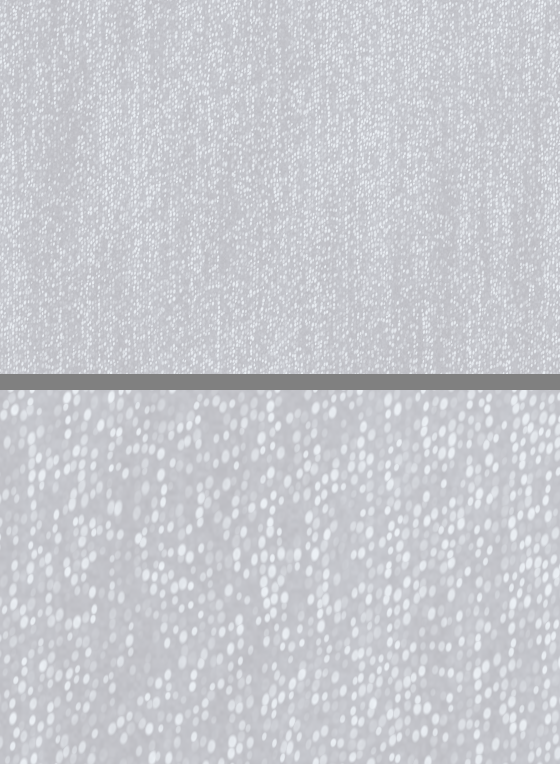
Top: the whole. Bottom: its middle third, enlarged.
Give the GLSL for this texture, as a Shadertoy shader.

```glsl
const vec3 GROUND = vec3(0.752, 0.754, 0.776);
const vec3 HAZE = vec3(0.800, 0.812, 0.838);
const vec3 FLECK = vec3(0.915, 0.932, 0.950);

const vec2 THREADS = vec2(126.0, 88.0);    // columns and stitches per canvas height
const float TWILL_STEP = 0.38;             // rise of the weave from column to column
const vec2 FLECK_RADIUS = vec2(0.35, 0.40); // in thread cells
const float FLECK_LEAN = 0.22;
const float JITTER = 0.5;
const float EDGE_SOFTNESS = 0.25;
const float STREAK_CONTRAST = 0.65;
const float PATCH_CONTRAST = 0.60;
const float WARP = 0.006;
const float GRAIN = 0.030;

float hash(vec2 p) {
    return fract(sin(dot(p, vec2(127.1, 311.7))) * 43758.5453);
}

float noise(vec2 p) {
    vec2 i = floor(p);
    vec2 f = fract(p);
    f = f * f * (3.0 - 2.0 * f);
    return mix(mix(hash(i), hash(i + vec2(1, 0)), f.x),
               mix(hash(i + vec2(0, 1)), hash(i + vec2(1, 1)), f.x), f.y);
}

// Wear of the cloth: broad patches, tall bands and slanted smears
float wear(vec2 p) {
    float patches = noise(p * vec2(6.0, 3.5) + 3.0);
    float bands = noise(p * vec2(34.0, 3.0) + 17.0);
    float smears = noise(vec2(p.x - 0.7 * p.y, p.y * 0.5 + p.x * 0.3) * vec2(38.0, 14.0) + 41.0);
    return 0.35 * patches + 0.40 * bands + 0.25 * smears - 0.5;
}

// How worn one single column is at a given height
float streak(float column, float y) {
    float phase = 50.0 * hash(vec2(column, 7.0));
    float worn = hash(vec2(column, 19.0));
    return 0.6 * noise(vec2(phase, y * 5.0 + phase)) + 0.4 * worn * worn - 0.42;
}

// Brightest stitch covering this point
float stitches(vec2 p, float patchWear) {
    vec2 q = p * THREADS;
    vec2 pixel = THREADS / iResolution.y;
    float edge = EDGE_SOFTNESS + 0.5 * length(pixel / FLECK_RADIUS) * 0.7;
    float light = 0.0;

    for (int i = -1; i <= 1; i++) {
        float column = floor(q.x) + float(i);
        float shift = column * TWILL_STEP + 0.5 * hash(vec2(column, 3.0));
        float row = floor(q.y - shift);
        float columnWear = streak(column, p.y);

        for (int j = -1; j <= 1; j++) {
            vec2 cell = vec2(column, row + float(j));
            vec2 random = vec2(hash(cell), hash(cell + 71.3));
            vec2 offset = q - cell - 0.5 - vec2(0.0, shift) - JITTER * (random - 0.5);
            offset.x -= FLECK_LEAN * offset.y;

            float size = mix(0.75, 1.25, hash(cell + 23.9));
            float d = length(offset / (FLECK_RADIUS * size));
            float cover = 1.0 - smoothstep(1.0 - edge, 1.0 + edge, d);
            float strength = hash(cell + 137.7) + STREAK_CONTRAST * columnWear
                           + PATCH_CONTRAST * patchWear;
            light = max(light, cover * smoothstep(0.0, 1.05, strength));
        }
    }
    return light;
}

void mainImage(out vec4 fragColor, in vec2 fragCoord) {
    vec2 p = fragCoord / iResolution.y;
    float patchWear = wear(p);

    // Threads wander slightly from their straight course
    vec2 cloth = p + WARP * (vec2(noise(p * vec2(14.0, 9.0)), noise(p * 22.0 + 9.0)) - 0.5);

    // Pale haze of fibres over the ground
    float fibres = noise(p * vec2(190.0, 120.0));
    float haze = clamp(0.25 + 0.7 * patchWear + 0.35 * (fibres - 0.5), 0.0, 1.0);
    vec3 color = mix(GROUND, HAZE, haze);

    // Light stitches and fine grain
    color = mix(color, FLECK, stitches(cloth, patchWear));
    color += GRAIN * (noise(p * vec2(300.0, 240.0) + 5.0) - 0.5);

    fragColor = vec4(color, 1.0);
}
```
